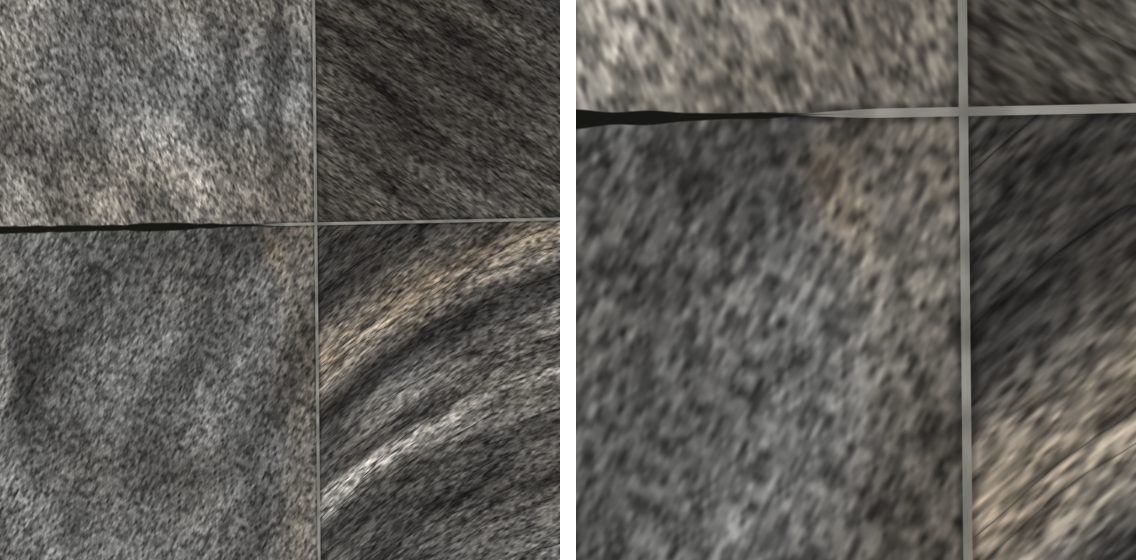
Left: the whole. Right: its middle third, enlarged.
This texture is drawn by a Shadertoy shader. Its source:

```glsl
// Four slate tiles, two across and two down, meeting at an off-centre cross.
// Each tile layers broad mineral stains, cloudy noise and fine slanted grain;
// the lower right tile has curved strata. Thin joints are drawn over the stone.

#define JOINT_X 0.570        // vertical joint at the bottom edge
#define JOINT_Y 0.589        // horizontal joint at the left edge
#define JOINT_WIDTH 0.0028   // half width of the pale joints
#define GAP_WIDTH 0.0055     // half width of the dark open joint
#define GRAIN_SCALE 210.0
#define GRAIN_CONTRAST 1.15
#define CLOUD_CONTRAST 0.30
#define COOL_STONE vec3(1.00, 1.00, 0.98)
#define WARM_STONE vec3(1.10, 0.99, 0.85)
#define GROUT_COLOR vec3(0.55, 0.55, 0.52)
#define GAP_COLOR vec3(0.09, 0.09, 0.08)

float hash(vec2 p) {
    vec3 q = fract(p.xyx * vec3(0.1031, 0.1030, 0.0973));
    q += dot(q, q.yzx + 33.33);
    return fract((q.x + q.y) * q.z);
}

float noise(vec2 p) {
    vec2 i = floor(p), f = fract(p);
    f = f * f * (3.0 - 2.0 * f);
    return mix(mix(hash(i), hash(i + vec2(1, 0)), f.x),
               mix(hash(i + vec2(0, 1)), hash(i + vec2(1, 1)), f.x), f.y);
}

float fbm(vec2 p) {
    float sum = 0.0, amp = 0.5;
    for (int i = 0; i < 5; i++) {
        sum += amp * noise(p);
        p = mat2(1.6, 1.2, -1.2, 1.6) * p + 7.3;
        amp *= 0.5;
    }
    return sum;
}

float band(float v, float center, float width) {
    float d = (v - center) / width;
    return exp(-d * d);
}

float blot(vec2 p, vec2 center, vec2 size) {
    vec2 d = (p - center) / size;
    return exp(-dot(d, d));
}

mat2 rotation(float a) {
    return mat2(cos(a), -sin(a), sin(a), cos(a));
}

// Broad light and dark areas; x is brightness, y is warmth.
vec2 upperLeft(vec2 p) {
    float tone = 0.42 + 0.07 * band(p.y, 0.64, 0.09);
    tone -= 0.13 * blot(p, vec2(0.02, 0.77), vec2(0.06, 0.07));
    tone += 0.17 * blot(p, vec2(0.455, 0.84), vec2(0.018, 0.13));
    tone -= 0.12 * blot(p, vec2(0.50, 0.86), vec2(0.025, 0.20));
    return vec2(tone, 0.12 + 0.25 * band(p.y, 0.65, 0.10));
}

vec2 upperRight(vec2 p) {
    float tone = 0.25 + 0.07 * blot(p, vec2(0.86, 0.65), vec2(0.22, 0.06));
    tone += 0.06 * blot(p, vec2(0.58, 0.85), vec2(0.05, 0.2));
    return vec2(tone, 0.4);
}

vec2 lowerLeft(vec2 p) {
    float tone = 0.385 - 0.06 * blot(p, vec2(0.36, 0.17), vec2(0.18, 0.06));
    tone += 0.24 * blot(p, vec2(0.005, 0.33), vec2(0.016, 0.10));
    tone -= 0.10 * blot(p, vec2(0.055, 0.33), vec2(0.035, 0.10));
    tone += 0.08 * blot(p, vec2(0.04, 0.06), vec2(0.1, 0.14));
    float tan_ = blot(p, vec2(0.50, 0.55), vec2(0.018, 0.04));
    return vec2(tone + 0.07 * tan_, 0.6 * tan_ + 0.45 * smoothstep(0.45, 0.55, p.x));
}

vec2 lowerRight(float s, float x) {
    float tone = 0.33 - 0.12 * smoothstep(0.39, 0.46, s);
    tone += 0.17 * band(s, 0.34, 0.05) - 0.15 * band(s, 0.25, 0.035);
    tone += 0.10 * band(s, 0.17, 0.05) + 0.15 * band(s, -0.22, 0.05);
    tone += mix(0.38, 0.14, smoothstep(0.1, 0.4, x)) * band(s, 0.085, 0.026);
    return vec2(tone, 0.2 + 0.6 * band(s, 0.35, 0.06));
}

void mainImage(out vec4 fragColor, in vec2 fragCoord) {
    vec2 uv = fragCoord / iResolution.xy;
    float px = 1.0 / iResolution.y;

    // Signed offsets from the slightly tilted joints
    vec2 joint = uv - vec2(JOINT_X - 0.010 * uv.y, JOINT_Y + 0.020 * uv.x);
    bool right = joint.x > 0.0, top = joint.y > 0.0;
    vec2 warped = uv + 0.07 * (vec2(fbm(uv * 9.0), fbm(uv * 9.0 + 31.0)) - 0.48);

    // Flow follows the strata: x runs along the grain, y across it
    float rise = top ? -0.55 * joint.x : 0.85 * joint.x - 0.65 * joint.x * joint.x;
    vec2 flow = right ? vec2(uv.x, uv.y - rise) : rotation(top ? 1.9 : 1.1) * uv;
    float strata = flow.y + 0.05 * (fbm(flow * vec2(6.0, 18.0)) - 0.48);

    vec2 stone = right ? (top ? upperRight(warped) : lowerRight(strata, joint.x))
                       : (top ? upperLeft(warped) : lowerLeft(warped));

    // Clouds, creases and grain
    float cloud = fbm(flow * (right ? vec2(7.0, 30.0) : vec2(8.0, 13.0)) + 4.0);
    float tone = stone.x * (1.0 + CLOUD_CONTRAST * 3.0 * (cloud - 0.48));
    float ridge = 1.0 - abs(2.0 * fbm(flow * vec2(5.0, 24.0) + 17.0) - 0.96);
    if (right) tone *= 1.0 - 0.45 * pow(ridge, 16.0);
    vec2 g = flow * GRAIN_SCALE;
    float grain = 0.65 * noise(g * vec2(0.5, 1.0)) + 0.35 * noise(g * vec2(0.9, 1.7) + 9.0);
    tone *= 1.0 + GRAIN_CONTRAST * (grain - 0.5);
    float warmth = stone.y + 0.6 * (fbm(uv * 6.0 + 50.0) - 0.48);
    vec3 color = tone * mix(COOL_STONE, WARM_STONE, clamp(warmth, 0.0, 1.0));

    // Pale joints with a soft shadow; the left arm opens into a dark gap
    float open = 1.0 - smoothstep(0.28, 0.52, uv.x);
    float d = min(abs(joint.x), abs(joint.y) + open * 0.02);
    color *= 1.0 - 0.3 * (1.0 - smoothstep(JOINT_WIDTH, JOINT_WIDTH * 3.0, d));
    float grout = 1.0 - smoothstep(JOINT_WIDTH - px, JOINT_WIDTH + px, d);
    color = mix(color, GROUT_COLOR * (0.85 + 0.3 * noise(uv * 60.0)), 0.9 * grout);
    float gapWidth = GAP_WIDTH * open * (0.7 + 0.6 * noise(vec2(uv.x * 45.0, 2.0)));
    float gap = 1.0 - smoothstep(gapWidth - px, gapWidth + 1.5 * px, abs(joint.y));
    color = mix(color, GAP_COLOR, gap * smoothstep(0.0, 0.2, open));

    fragColor = vec4(clamp(color, 0.0, 1.0), 1.0);
}
```
